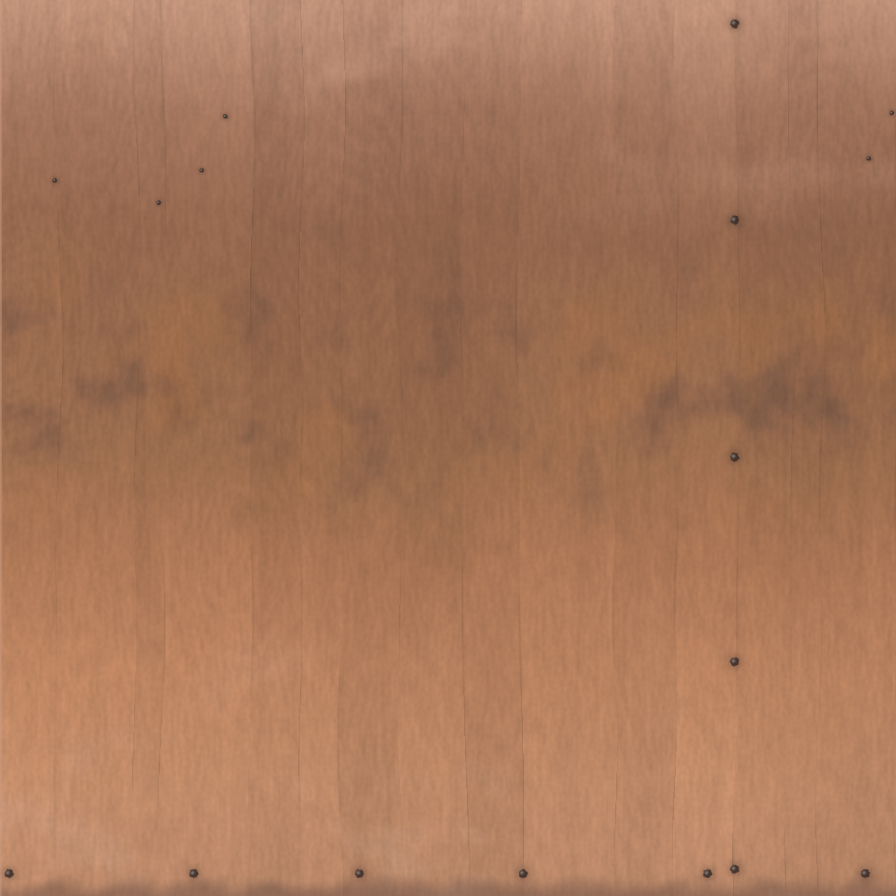
A Shadertoy shader for this texture:

```glsl
// Weathered plywood: vertical veneer strips, smoky band, pale smears and nail heads.

const float STRIPS = 15.0;         // veneer strips across the canvas
const float STRIP_CONTRAST = 0.065;
const float RING_DENSITY = 75.0;   // phase of the growth rings
const float RING_CONTRAST = 0.011;
const float FIBRE_CONTRAST = 0.055;
const float STAIN_HEIGHT = 0.56;
const float STAIN_SPREAD = 0.13;
const float NAIL_RADIUS = 0.0048;
const float NAIL_COLUMN = 0.82;
const float NAIL_ROW = 0.025;
const vec3 STAIN = vec3(0.40, 0.30, 0.255);
const vec3 AMBER = vec3(0.70, 0.46, 0.28);
const vec3 PALE = vec3(0.80, 0.62, 0.52);
const vec3 NAIL_RIM = vec3(0.23, 0.17, 0.15);
const vec3 NAIL_STEEL = vec3(0.56, 0.56, 0.57);

// Wood colour from the bottom edge to the top edge
const vec3 TONES[9] = vec3[9](
    vec3(0.73, 0.53, 0.41), vec3(0.75, 0.54, 0.405), vec3(0.73, 0.512, 0.375),
    vec3(0.675, 0.465, 0.335), vec3(0.605, 0.422, 0.305), vec3(0.59, 0.41, 0.30),
    vec3(0.58, 0.405, 0.305), vec3(0.635, 0.455, 0.36), vec3(0.755, 0.575, 0.475));

vec2 hash2(vec2 p) {
    vec3 q = fract(p.xyx * vec3(0.1031, 0.1030, 0.0973));
    q += dot(q, q.yzx + 33.33);
    return fract((q.xx + q.yz) * q.zy);
}

float corner(vec2 cell, vec2 offset) {
    float angle = 6.28318 * hash2(cell).x;
    return dot(vec2(cos(angle), sin(angle)), offset);
}

// Gradient noise, roughly -0.7 to 0.7
float noise(vec2 p) {
    vec2 i = floor(p), f = fract(p), e = vec2(1.0, 0.0);
    vec2 u = f * f * f * (f * (f * 6.0 - 15.0) + 10.0);
    return mix(mix(corner(i, f), corner(i + e, f - e), u.x),
               mix(corner(i + e.yx, f - e.yx), corner(i + 1.0, f - 1.0), u.x), u.y);
}

float fbm(vec2 p) {
    float sum = 0.0, gain = 0.6;
    for (int i = 0; i < 4; i++) {
        sum += gain * noise(p);
        p = p * 2.03 + 17.3;
        gain *= 0.5;
    }
    return sum;
}

vec3 verticalTone(float y) {
    float t = clamp(y, 0.0, 0.9999) * 8.0;
    int i = int(t);
    return mix(TONES[i], TONES[i + 1], fract(t));
}

// x: strip number, y: distance to the nearest seam
vec2 veneerStrip(vec2 p) {
    float s = p.x * STRIPS + 0.18 * noise(vec2(p.x * 3.0, p.y * 4.0));
    float i = floor(s + 0.5);
    float seam = i + 0.7 * (hash2(vec2(i, 5.0)).x - 0.5);
    return vec2(s < seam ? i - 1.0 : i, abs(s - seam) / STRIPS);
}

// Growth rings bent around a few scattered oval figures
float growthRings(vec2 p, float strip) {
    float field = 0.55 * fbm(vec2(p.x * 6.0 + 0.03 * strip, p.y * 2.2 + 3.0));
    for (int i = 0; i < 7; i++) {
        vec2 d = (p - hash2(vec2(float(i), 21.0))) / vec2(0.07, 0.12);
        field += 0.5 * exp(-dot(d, d));
    }
    return sin(field * RING_DENSITY + 1.5 * noise(p * vec2(40.0, 15.0)));
}

vec3 drawNail(vec3 col, vec2 p, vec2 centre, float radius, float soft) {
    vec2 d = p - centre;
    float r = length(d) + 0.3 * radius * noise(p * 300.0);
    col = mix(col, NAIL_RIM, 0.3 * exp(-r * r / (radius * radius * 3.0)));
    col = mix(col, NAIL_RIM, 0.85 * (1.0 - smoothstep(radius - soft, radius + soft, r)));
    float shine = length(d + radius * vec2(0.3, -0.2));
    return mix(col, NAIL_STEEL, 0.7 * (1.0 - smoothstep(0.0, radius * 0.75, shine)));
}

void mainImage(out vec4 fragColor, in vec2 fragCoord) {
    vec2 p = fragCoord / iResolution.xy;
    float soft = 1.0 / iResolution.y;

    // Broad tone and veneer strips
    vec3 col = verticalTone(p.y + 0.05 * fbm(p * vec2(5.0, 3.0)));
    vec2 strip = veneerStrip(p);
    float tint = hash2(vec2(strip.x, 9.0)).x - 0.5 + 0.7 * noise(vec2(strip.x * 7.3, p.y * 2.5));
    col *= 1.0 + STRIP_CONTRAST * tint;
    float seamFade = smoothstep(-0.1, 0.4, noise(vec2(strip.x * 3.7, p.y * 5.0)));
    col *= 1.0 - 0.09 * seamFade * (1.0 - smoothstep(0.0, 0.0012 + soft, strip.y));

    // Smoky stains, amber patches and pale smears
    float band = exp(-pow((p.y - STAIN_HEIGHT) / STAIN_SPREAD, 2.0));
    float smoke = smoothstep(-0.02, 0.45, fbm(p * vec2(11.0, 10.0) + 4.0));
    col = mix(col, STAIN, 0.55 * band * smoke);
    col = mix(col, AMBER, 0.4 * band * smoothstep(0.0, 0.4, fbm(p * vec2(8.0, 7.0) + 31.0)));
    float smear = smoothstep(0.12, 0.42, fbm(p * vec2(5.0, 7.0) + 52.0));
    col = mix(col, PALE, 0.45 * smear * smoothstep(0.15, 0.45, abs(p.y - 0.52)));

    // Rings, fibres and pores
    float fibre = noise(p * vec2(190.0, 45.0)) + 0.7 * noise(p * vec2(233.0, 171.0) + 7.0);
    float streak = noise(p * vec2(60.0, 4.0));
    col *= 1.0 + RING_CONTRAST * growthRings(p, strip.x) + FIBRE_CONTRAST * fibre + 0.035 * streak;

    // Worn borders
    col = mix(col, STAIN, 0.45 * (1.0 - smoothstep(0.0, 0.025, p.y + 0.015 * noise(p * 25.0))));
    col = mix(col, PALE, 0.5 * (1.0 - smoothstep(0.001, 0.003, p.x)));

    // Nails in one column and one row, with a few small pin holes
    for (int i = 0; i < 6; i++) {
        float n = float(i);
        vec2 jitter = hash2(vec2(n, 3.0)) - 0.5;
        col = drawNail(col, p, vec2(NAIL_COLUMN, 0.235 * n + 0.03 + 0.06 * jitter.y * min(n, 1.0)), NAIL_RADIUS, soft);
        col = drawNail(col, p, vec2(0.01 + 0.194 * n + 0.04 * jitter.x * min(n, 1.0), NAIL_ROW), NAIL_RADIUS, soft);
        col = drawNail(col, p, hash2(vec2(n, 47.0)) * vec2(1.0, 0.2) + vec2(0.0, 0.76), NAIL_RADIUS * 0.5, soft);
    }
    fragColor = vec4(col, 1.0);
}
```
